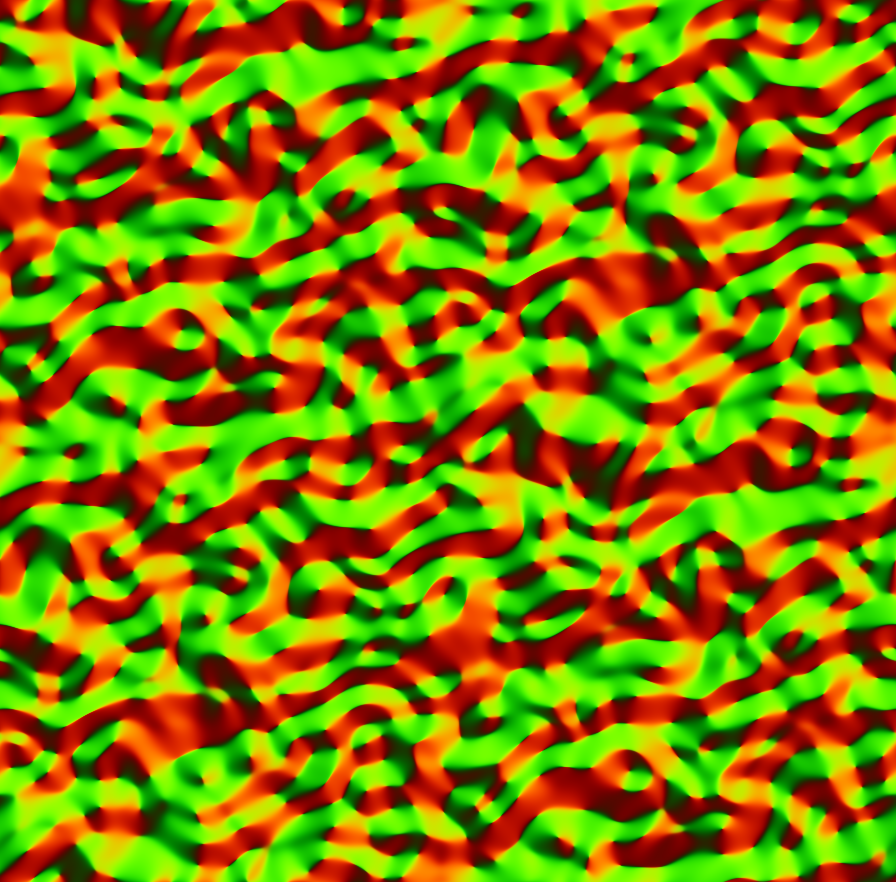
Reproduce this texture map procedurally as a Shadertoy shader.

```glsl
// Seamless ripple direction map: slope direction of a rough wave field in red and green.

const float TAU = 6.2831853;
const int WAVES = 96;

float hash(float n) {
    return fract(sin(n * 12.9898 + 4.137) * 43758.5453);
}

// Gentle periodic bending, so that the crests curve
vec2 bend(vec2 p) {
    vec2 a = sin(TAU * vec2(dot(p, vec2(3, 5)), dot(p, vec2(4, -2))) + vec2(0.7, 2.9));
    vec2 b = sin(TAU * vec2(dot(p, vec2(-5, 7)), dot(p, vec2(7, 3))) + vec2(4.1, 1.3));
    return p + 0.008 * a + 0.005 * b;
}

// Analytic slope of a sum of plane waves
vec2 waveSlope(vec2 p) {
    vec2 slope = vec2(0.0);
    for (int i = 0; i < WAVES; i++) {
        float n = float(i) + 0.5;
        float cycles = mix(5.0, 26.0, n / float(WAVES));

        // Headings gather around one axis, with a wide spread
        float t = 2.0 * fract(n * 0.618034) - 1.0;
        float heading = 1.87 + 1.4 * t * abs(t);

        // Whole cycles with an even sum: tiles, and repeats half a tile along the diagonal
        vec2 k = floor(cycles * vec2(cos(heading), sin(heading)) + vec2(0.0, 0.5));
        k.x += mod(k.x + k.y, 2.0);

        slope += normalize(k) * cos(TAU * (dot(k, p) + hash(n)));
    }
    return slope;
}

void mainImage(out vec4 fragColor, in vec2 fragCoord) {
    vec2 uv = fragCoord / iResolution.xy;
    vec2 slope = waveSlope(bend(uv));

    // Unit direction, softened where the slope vanishes
    vec2 direction = slope / sqrt(dot(slope, slope) + 0.4);
    fragColor = vec4(0.5 + 0.5 * direction, 0.0, 1.0);
}
```
